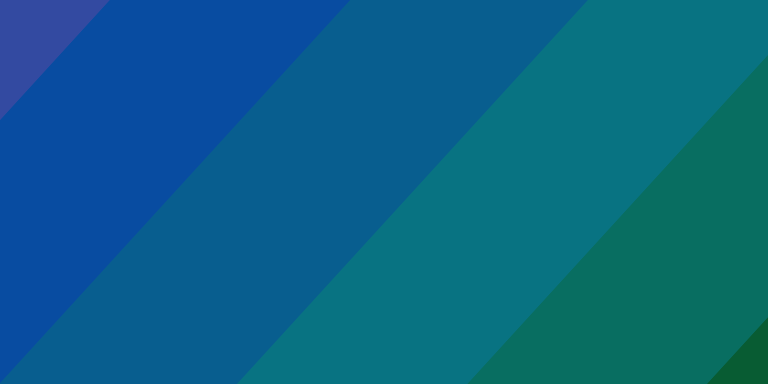
This background is drawn by a WebGL 2 fragment shader. Its source:

```glsl
#version 300 es
precision highp float;

uniform vec2 u_resolution;
out vec4 outColor;

// Horizontal run of each diagonal edge per unit of height
const float SLANT = 0.914;
// Where each edge meets the bottom side, in canvas heights
const int EDGE_COUNT = 5;
const float EDGES[EDGE_COUNT] = float[](-0.628, -0.002, 0.617, 1.217, 1.841);
// Band colours from upper left to lower right
const vec3 BANDS[EDGE_COUNT + 1] = vec3[](
    vec3(0.20, 0.29, 0.63),
    vec3(0.03, 0.30, 0.63),
    vec3(0.03, 0.37, 0.56),
    vec3(0.03, 0.45, 0.51),
    vec3(0.03, 0.43, 0.38),
    vec3(0.03, 0.36, 0.20)
);

void main() {
    vec2 p = gl_FragCoord.xy / u_resolution.y;

    // Distance across the bands, measured along the bottom side
    float across = p.x - SLANT * p.y;
    float halfEdge = 0.5 * length(vec2(1.0, SLANT)) / u_resolution.y;

    // Lay each band over the previous one with a smooth edge
    vec3 color = BANDS[0];
    for (int i = 0; i < EDGE_COUNT; i++) {
        float cover = smoothstep(-halfEdge, halfEdge, across - EDGES[i]);
        color = mix(color, BANDS[i + 1], cover);
    }

    outColor = vec4(color, 1.0);
}
```
